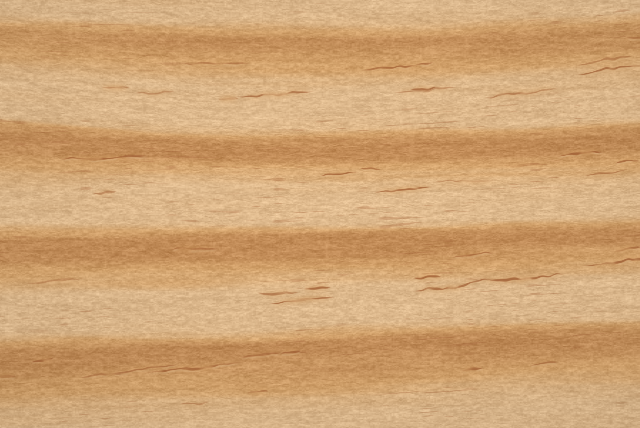
Write a WebGL 1 fragment shader that draws this texture.

```glsl
precision highp float;
uniform vec2 u_resolution;

#define RING_PERIOD 0.252
#define RING_START 0.045
#define FIBRE_CONTRAST 0.170
#define STREAK_COUNT 46
#define STREAK_WIDTH 0.0036
#define STREAK_SLOPE 0.075
#define PALE_WOOD vec3(0.862, 0.719, 0.547)
#define HONEY_WOOD vec3(0.825, 0.635, 0.420)
#define DARK_WOOD vec3(0.750, 0.540, 0.338)
#define RESIN vec3(0.610, 0.350, 0.190)

float hash(vec2 p) {
  vec3 q = fract(vec3(p.xyx) * 0.1031);
  q += dot(q, q.yzx + 33.33);
  return fract((q.x + q.y) * q.z);
}

float noise(vec2 p) {
  vec2 i = floor(p), f = fract(p);
  f = f * f * (3.0 - 2.0 * f);
  float low = mix(hash(i), hash(i + vec2(1.0, 0.0)), f.x);
  float high = mix(hash(i + vec2(0.0, 1.0)), hash(i + 1.0), f.x);
  return mix(low, high, f.y);
}

// Shift of the growth rings: arched near the top, rising rightwards below
float ringBend(float across, float depth) {
  float arch = 0.030 * sin(3.14159 * across) * (1.0 - smoothstep(0.2, 0.6, depth));
  float tilt = 0.035 * across * smoothstep(0.3, 0.6, depth);
  return arch - tilt;
}

// Latewood amount: soft upper edge, slow fade below
float latewood(float phase, float depth) {
  float signedPhase = fract(phase + 0.2) - 0.2;
  float tail = 0.66 + 0.19 * smoothstep(0.75, 1.0, depth);
  float rise = smoothstep(-0.12, 0.12, signedPhase);
  return rise * (1.0 - smoothstep(0.08, tail, signedPhase));
}

// Fine fibres: short dashes at four scales, centred on zero
float fibres(vec2 p) {
  float strands = noise(p * vec2(8.0, 110.0) + 67.0) - 0.5;
  float dashes = noise(p * vec2(45.0, 210.0)) - 0.5;
  float specks = noise(p * vec2(110.0, 330.0) + 31.0) - 0.5;
  float pores = noise(p * vec2(300.0, 390.0) + 83.0) - 0.5;
  return 0.20 * strands + 0.30 * dashes + 0.48 * specks + 0.36 * pores;
}

// Tapered resin canals: x = dark core, y = pale lip, z = soft stain
vec3 resinStreaks(vec2 p, float pixel) {
  vec3 total = vec3(0.0);
  float ragged = noise(p * vec2(55.0, 110.0));
  float broken = smoothstep(0.15, 0.55, noise(p * vec2(35.0, 90.0) + 29.0));
  float wander = (noise(p * vec2(17.0, 9.0) + 11.0) - 0.5) * 0.009;
  wander += (noise(p * vec2(60.0, 20.0) + 47.0) - 0.5) * 0.005;
  for (int i = 0; i < STREAK_COUNT; i++) {
    float id = float(i);
    float ring = mod(id, 4.0);
    float size = hash(vec2(id, 5.3));
    float phase = mix(0.14, 0.66, hash(vec2(id, 17.9)));
    vec2 centre = vec2(1.56 * hash(vec2(id, 41.7)) - 0.03, (ring + phase) * RING_PERIOD);
    float halfLength = mix(0.025, 0.12, size * size);
    vec2 d = p - centre;
    float taper = max(0.0, 1.0 - d.x * d.x / (halfLength * halfLength));
    float slope = STREAK_SLOPE * mix(0.4, 1.5, hash(vec2(id, 73.1)));
    float away = d.y + slope * d.x + wander;
    float width = STREAK_WIDTH * taper * mix(0.1, 1.1, ragged);
    float strength = mix(0.4, 0.9, hash(vec2(id, 97.3))) * smoothstep(0.0, 0.5, taper);
    float core = 1.0 - smoothstep(width * 0.4, width + 0.7 * pixel, abs(away));
    float lip = 1.0 - smoothstep(0.0, 0.002 + pixel, abs(away - width - 0.003));
    float stain = exp(-away * away / 0.00008) * taper;
    total = max(total, vec3(core * mix(0.3, 1.0, broken), lip * broken, stain) * strength);
  }
  return total;
}

void main() {
  vec2 uv = gl_FragCoord.xy / u_resolution;
  float pixel = 1.0 / u_resolution.y;
  vec2 p = vec2(gl_FragCoord.x * pixel, 1.0 - uv.y);

  // Straighten the rings so that the grain follows them
  float wobble = 0.012 * (noise(p * vec2(2.2, 5.0)) - 0.5);
  vec2 grain = vec2(p.x, p.y - RING_START - ringBend(uv.x, p.y) + wobble);
  float feather = 0.05 * (noise(grain * vec2(5.0, 80.0)) - 0.5);
  float phase = grain.y / RING_PERIOD + feather;

  // Ring colour, from pale through honey to dark
  float late = latewood(phase, p.y) * mix(0.74, 0.96, smoothstep(0.0, 0.3, p.y));
  late += 0.20 * (noise(grain * vec2(2.5, 32.0) + 7.0) - 0.5);
  late += 0.12 * (noise(grain * vec2(3.0, 90.0) + 37.0) - 0.5);
  late = clamp(late + 0.04, 0.0, 1.0);
  vec3 colour = mix(PALE_WOOD, HONEY_WOOD, smoothstep(0.0, 0.60, late));
  colour = mix(colour, DARK_WOOD, smoothstep(0.48, 1.02, late));

  // Fibres and thin brown flecks
  colour += fibres(grain) * FIBRE_CONTRAST * vec3(0.95, 1.0, 1.0);
  vec2 slanted = grain + vec2(0.0, STREAK_SLOPE * 0.6 * grain.x);
  float fleck = smoothstep(0.78, 0.98, noise(slanted * vec2(20.0, 230.0) + 53.0));
  fleck *= smoothstep(0.45, 0.75, noise(grain * vec2(4.0, 13.0) + 19.0));
  colour = mix(colour, RESIN, 0.32 * fleck);

  // Resin streaks
  vec3 streak = resinStreaks(grain, pixel);
  colour = mix(colour, HONEY_WOOD * vec3(0.99, 0.95, 0.89), 0.50 * streak.z);
  colour = mix(colour, PALE_WOOD, 0.45 * streak.y);
  colour = mix(colour, RESIN, 0.85 * streak.x);

  // Gentle light falloff towards the corners
  vec2 off = uv - vec2(0.52, 0.58);
  colour *= 1.018 - 0.14 * dot(off, off);
  gl_FragColor = vec4(clamp(colour, 0.0, 1.0), 1.0);
}
```
